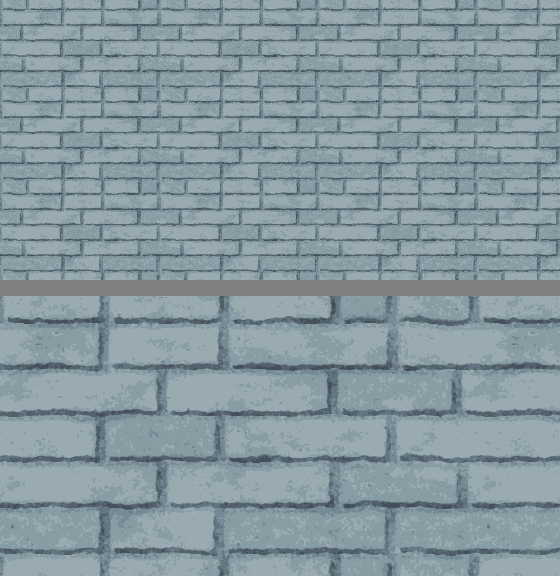
Top, the full canvas; bottom, a detail of the centre.
This texture is drawn by a WebGL 2 fragment shader. Its source:

```glsl
#version 300 es
precision highp float;
uniform vec2 u_resolution;
out vec4 outColor;

const vec3 PALETTE[6] = vec3[6](
  vec3(.27, .31, .35), vec3(.32, .38, .42), vec3(.39, .46, .50),
  vec3(.46, .54, .58), vec3(.53, .61, .64), vec3(.60, .67, .69));

// Joint positions across one tile, for the three kinds of course
const float LONG_A[5] = float[5](.395, .640, 1.005, .395, .640);
const float LONG_B[5] = float[5](.142, .520, .883, .142, .520);
const float SHORT[5] = float[5](.175, .400, .653, .883, 1.005);

float hash(vec2 cell) {
  uvec2 q = uvec2(ivec2(cell)) * uvec2(1597334677u, 3812015801u);
  uint n = (q.x ^ q.y) * 1597334677u;
  n = (n ^ (n >> 15)) * 2246822519u;
  return float((n ^ (n >> 13)) & 65535u) / 65535.;
}

float cornerSlope(vec2 cell, vec2 offset, vec2 period) {
  float angle = 6.2832 * hash(mod(cell, period) + period);
  return dot(vec2(cos(angle), sin(angle)), offset);
}

// Gradient noise that wraps at the tile edge
float noise(vec2 tile, vec2 period) {
  vec2 p = tile * period, i = floor(p), f = p - i;
  vec2 w = f * f * f * (f * (f * 6. - 15.) + 10.);
  vec2 e = vec2(1, 0);
  return mix(
    mix(cornerSlope(i, f, period), cornerSlope(i + e, f - e, period), w.x),
    mix(cornerSlope(i + e.yx, f - e.yx, period), cornerSlope(i + 1., f - 1., period), w.x), w.y);
}

float roundedBox(vec2 p, vec2 halfSize, float radius) {
  vec2 q = abs(p) - halfSize + radius;
  return length(max(q, 0.)) + min(max(q.x, q.y), 0.) - radius;
}

void main() {
  vec2 p = gl_FragCoord.xy / u_resolution.y;
  float soft = max(.0012, .5 / u_resolution.y);

  // Tile of six courses, counted downwards
  float height = (1. - p.y - .034) * 18.23 - .06;
  vec2 tile = vec2(p.x / .5664, height / 6.);
  float wobble = noise(tile, vec2(12, 6));
  float broad = noise(tile + .21, vec2(7, 6));
  float blotch = noise(tile, vec2(17, 19));
  float patches = noise(tile + .37, vec2(34, 29));
  float fine = noise(tile, vec2(76, 47));
  float grain = noise(tile, vec2(151, 89));
  height += .1 * wobble;
  float course = mod(floor(height), 6.);

  // Nearest joints on both sides
  float left = 1., right = 1., brickId = 0.;
  for (int i = 0; i < 5; i++) {
    float joint = course > 4.5 ? SHORT[i] : mod(course, 2.) < .5 ? LONG_A[i] : LONG_B[i];
    joint += .016 * (hash(vec2(course + 3., 41. + floor(joint * 20.))) - .5);
    float toLeft = fract(tile.x - joint);
    if (toLeft < left) {
      left = toLeft;
      brickId = floor(joint * 100.);
    }
    right = min(right, fract(joint - tile.x));
  }

  // Worn brick and the shadow it throws down and to the right
  vec2 local = vec2((left - right) * .2832, (fract(height) - .485) * .0548);
  vec2 halfSize = vec2((left + right) * .2832 - .0062, .0218);
  float wear = .003 * patches + .0022 * fine;
  float brickEdge = roundedBox(local, halfSize, .004) + wear;
  float shadowEdge = roundedBox(local - vec2(.005, .0062), halfSize, .004) + wear;
  float brick = 1. - smoothstep(-soft, soft, brickEdge);
  float shadow = 1. - smoothstep(-soft, soft, shadowEdge);

  // Tone on the palette scale
  float besideBrick = smoothstep(-.001, .001, abs(local.x) - halfSize.x);
  float mortarTone = 3.6 - .9 * besideBrick + 1.6 * broad + 1.2 * fine + 1.3 * grain;
  float shadowTone = 1. + .5 * besideBrick + 1.6 * broad + 1.8 * patches + 1.3 * grain;
  float stain = pow(hash(vec2(brickId + 7., course + 11.)), 2.);
  stain *= smoothstep(-.45, .2, broad + .3 * blotch);
  float brickTone = 5.05 - 1.5 * stain + 1.7 * broad + 1.2 * blotch;
  brickTone += .8 * patches + .6 * fine + .8 * grain;
  brickTone -= .55 * smoothstep(-.006, 0., brickEdge);
  brickTone -= 1.6 * smoothstep(.42, .55, fine);
  float tone = mix(mix(mortarTone, shadowTone, shadow), brickTone, brick);

  // Soft steps between flat colours
  tone = clamp(tone, 0., 4.999);
  int level = int(tone);
  float blend = smoothstep(.4, .6, fract(tone));
  outColor = vec4(mix(PALETTE[level], PALETTE[level + 1], blend), 1);
}
```
